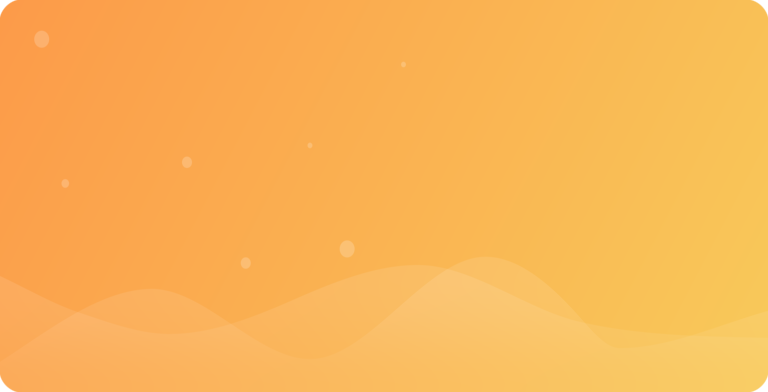
Reproduce this background procedurally as a Shadertoy shader.

```glsl
// A warm rounded card: a diagonal orange-to-gold gradient, two translucent
// waves along the bottom and a few pale oval bubbles. Wave crests are cubic
// Hermite curves through a handful of knots; all shapes are alpha-blended.

const vec3 ORANGE = vec3(0.988, 0.605, 0.287);
const vec3 GOLD = vec3(0.973, 0.792, 0.352);
const vec3 WHITE = vec3(1.0);
const float CORNER_RADIUS = 0.062;
const float BUBBLE_STRETCH = 1.14;
const float BUBBLE_OPACITY = 0.2;
const int KNOTS = 7;
const int BUBBLES = 7;

// Knots: x, height, slope
const vec3 BROAD_WAVE[KNOTS] = vec3[KNOTS](
    vec3(0.0, 0.296, -0.92), vec3(0.104, 0.202, -0.65),
    vec3(0.221, 0.148, 0.0), vec3(0.384, 0.237, 0.86),
    vec3(0.544, 0.324, 0.0), vec3(0.755, 0.179, -0.45),
    vec3(1.0, 0.138, -0.05));
const vec3 STEEP_WAVE[KNOTS] = vec3[KNOTS](
    vec3(0.0, 0.077, 1.27), vec3(0.198, 0.263, 0.0),
    vec3(0.404, 0.084, 0.0), vec3(0.632, 0.345, 0.0),
    vec3(0.749, 0.204, -2.15), vec3(0.807, 0.112, 0.0),
    vec3(1.0, 0.207, 0.55));

// Bubbles: centre x, centre y, radius in canvas heights
const vec3 BUBBLE[BUBBLES] = vec3[BUBBLES](
    vec3(0.0543, 0.900, 0.0217), vec3(0.085, 0.532, 0.011),
    vec3(0.2435, 0.586, 0.0145), vec3(0.320, 0.329, 0.0145),
    vec3(0.452, 0.365, 0.0217), vec3(0.4036, 0.629, 0.007),
    vec3(0.5254, 0.8355, 0.007));

// Coverage of a shape from its signed distance (negative inside)
float coverage(float dist, float softness) {
    return smoothstep(softness, -softness, dist);
}

float roundedBox(vec2 p, vec2 halfSize, float radius) {
    vec2 q = abs(p) - halfSize + radius;
    return length(max(q, 0.0)) + min(max(q.x, q.y), 0.0) - radius;
}

float hermite(float x, vec3 a, vec3 b) {
    float span = b.x - a.x;
    float t = clamp((x - a.x) / span, 0.0, 1.0);
    float s = 1.0 - t;
    float bend = span * t * s * (a.z * s - b.z * t);
    return mix(a.y, b.y, t * t * (3.0 - 2.0 * t)) + bend;
}

float waveHeight(float x, vec3 knots[KNOTS]) {
    float height = knots[0].y;
    for (int i = 0; i < KNOTS - 1; i++) {
        if (x >= knots[i].x) height = hermite(x, knots[i], knots[i + 1]);
    }
    return height;
}

// White veil below the wave, thinning toward the bottom edge
vec3 addWave(vec3 base, vec2 uv, vec3 knots[KNOTS], float softness) {
    float inside = coverage(uv.y - waveHeight(uv.x, knots), softness);
    float opacity = mix(0.035, 0.1, smoothstep(0.0, 0.3, uv.y));
    return mix(base, WHITE, inside * opacity);
}

void mainImage(out vec4 fragColor, in vec2 fragCoord) {
    vec2 uv = fragCoord / iResolution.xy;
    vec2 aspect = vec2(iResolution.x / iResolution.y, 1.0);
    float softness = 0.9 / iResolution.y;

    // Diagonal background
    float blend = 0.79 * uv.x + 0.21 * (1.0 - uv.y);
    vec3 color = mix(ORANGE, GOLD, blend);

    // Overlapping waves
    color = addWave(color, uv, BROAD_WAVE, softness);
    color = addWave(color, uv, STEEP_WAVE, softness);

    // Oval bubbles
    for (int i = 0; i < BUBBLES; i++) {
        vec2 offset = (uv - BUBBLE[i].xy) * aspect;
        offset.x *= BUBBLE_STRETCH;
        float dist = length(offset) - BUBBLE[i].z;
        color = mix(color, WHITE, BUBBLE_OPACITY * coverage(dist, softness));
    }

    // Rounded card corners, with the straight sides flush to the canvas
    float card = roundedBox((uv - 0.5) * aspect, 0.5 * aspect + softness, CORNER_RADIUS);
    color = mix(WHITE, color, coverage(card, softness));
    fragColor = vec4(color, 1.0);
}
```
